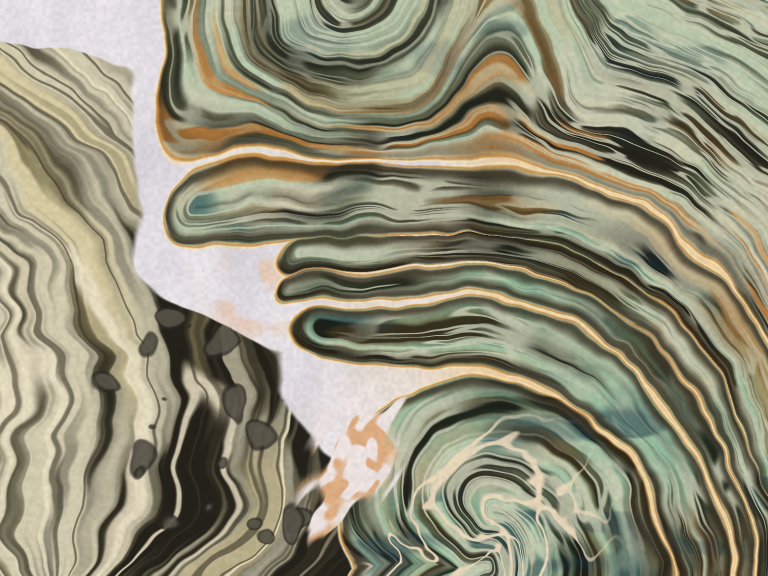
A Shadertoy shader for this texture:

```glsl
// Poured acrylic paint: a white river divides wavy olive strata on the left
// from teal fingers that arch to the lower right. Bands are stretched noise
// sampled along depth fields of the strata, the fingers and the upper bowl.

float hash(vec2 p) {
  vec3 q = fract(p.xyx * 0.1031);
  q += dot(q, q.yzx + 33.33);
  return fract((q.x + q.y) * q.z);
}

float noise(vec2 p) {
  vec2 i = floor(p), f = fract(p);
  f = f * f * (3.0 - 2.0 * f);
  return mix(mix(hash(i), hash(i + vec2(1, 0)), f.x),
             mix(hash(i + vec2(0, 1)), hash(i + vec2(1, 1)), f.x), f.y);
}

float fbm(vec2 p) {
  return 0.55 * noise(p) + 0.3 * noise(p * 2.1 + 5.0) + 0.15 * noise(p * 4.3 + 9.0);
}

vec2 warp(vec2 p) {
  return vec2(noise(p), noise(p + 40.0)) - 0.5;
}

// Thin line along the middle level of a noise value
float line(float v, float width) {
  return smoothstep(width, 0.3 * width, abs(v - 0.5));
}

// Dark to pale paint
vec3 ramp(float t) {
  vec3 c = mix(vec3(0.14, 0.13, 0.10), vec3(0.39, 0.37, 0.29), smoothstep(0.0, 0.35, t));
  c = mix(c, vec3(0.58, 0.56, 0.48), smoothstep(0.3, 0.6, t));
  return mix(c, vec3(0.82, 0.79, 0.68), smoothstep(0.6, 0.95, t));
}

// Layered tone across a band with some crisp steps
float strata(float across, float along) {
  float wide = noise(vec2(across * 44.0, along * 2.5));
  float fine = noise(vec2(across * 125.0, along * 5.0) + 31.0);
  float crisp = smoothstep(0.43, 0.57, wide);
  return smoothstep(0.15, 0.85, 0.35 * wide + 0.25 * crisp + 0.4 * fine);
}

// Left strata: x is bent by y into kinked, nearly upright bands
vec3 leftPaint(vec2 p) {
  float kink = 0.08 * noise(p.yx * vec2(9, 3)) + 0.035 * noise(p.yx * vec2(23, 5));
  float g = p.x + (p.y - 0.3) * (p.y - 0.3) + kink;
  float light = 0.22 * smoothstep(0.3, 0.0, p.x) - 0.14 * smoothstep(0.2, 0.4, p.x);
  vec3 c = ramp(strata(g * 0.8, p.y) * 0.85 + light);
  float yellow = smoothstep(0.6, 0.85, noise(vec2(g * 20.0, p.y * 2.0) + 13.0));
  c = mix(c, vec3(0.85, 0.78, 0.55), 0.4 * yellow);
  c = mix(c, vec3(0.91, 0.87, 0.76), 0.85 * line(noise(vec2(g * 19.0, p.y * 1.2) + 47.0), 0.06));
  c = mix(c, vec3(0.22, 0.20, 0.15), 0.6 * line(noise(vec2(g * 34.0, p.y * 2.0) + 83.0), 0.1));

  // Oval cells with dark outlines
  for (float k = 0.0; k < 20.0; k++) {
    vec2 centre = vec2(0.16, 0.04) + vec2(0.4, 0.44) * vec2(hash(vec2(k, 3)), hash(vec2(k, 8)));
    float d = length((p - centre) * vec2(1.0, 0.6 + hash(vec2(k, 1)))) - 0.03 * hash(vec2(k, 5));
    d += 0.016 * (noise(p * 40.0) - 0.5);
    c = mix(c, vec3(0.17, 0.16, 0.14), 0.75 * smoothstep(0.005, 0.0, d));
    c = mix(c, vec3(0.39, 0.37, 0.32), 0.7 * smoothstep(0.0, -0.007, d));
  }
  return c;
}

// Arch over the lower right, blended into a bowl hanging from the top
float flow(vec2 p) {
  float arch = length(vec2(max(p.x - 0.85, 0.0) * 1.2, p.y));
  float d = length(p - vec2(0.6, 1.05));
  return mix(arch, 0.72 + (0.33 - d) * 1.2, smoothstep(0.5, 0.2, d));
}

vec3 paint(vec2 uv) {
  vec2 p = uv + 0.045 * warp(uv * 4.0) + 0.024 * warp(uv * 11.0) + 0.008 * warp(uv * 32.0);
  float f = flow(p), along = p.x - p.y;

  // Depth inside the bowl, then inside each finger: start x, level, half height
  float bowl = f - 0.715, side = p.x - 0.24 - 0.05 * noise(p * 8.0), seed = 0.0;
  float blend = max(0.06 - abs(bowl - side), 0.0);
  float depth = min(bowl, side) - blend * blend / 0.24;
  vec3 fingers[5] = vec3[5](vec3(0.345, 0.652, 0.057), vec3(0.53, 0.57, 0.029),
    vec3(0.53, 0.514, 0.027), vec3(0.575, 0.424, 0.057), vec3(0.86, 0.1, 0.262));
  for (int i = 0; i < 5; i++) {
    vec3 k = fingers[i];
    float h = k.z - length(vec2(max(k.x - p.x, 0.0), f - k.y));
    if (h > depth) { depth = h; seed = float(i + 1); }
  }
  float inBowl = seed < 0.5 ? 1.0 : 0.0;
  depth += 0.009 * (noise(vec2(along * 7.0, seed)) - 0.35);

  // White river with peach stains, yellowing to the right
  vec3 c = mix(vec3(0.82, 0.80, 0.83), vec3(0.94, 0.92, 0.93), fbm(uv * vec2(14, 7)));
  float stain = smoothstep(0.12, 0.03, length(uv - vec2(0.44, 0.49)));
  c = mix(c, vec3(0.90, 0.73, 0.58), 0.6 * stain * smoothstep(0.5, 0.75, noise(uv * 28.0)));
  c = mix(c, vec3(0.93, 0.78, 0.52), 0.75 * smoothstep(0.75, 1.15, p.x + 0.3 * noise(p * 8.0)));

  // Left bank
  float bank = 0.2 - 0.3 * smoothstep(0.87, 0.98, p.y) + 0.07 * smoothstep(0.7, 0.5, p.y)
    + 0.2 * smoothstep(0.51, 0.39, p.y) + 0.16 * smoothstep(0.32, 0.1, p.y) + 0.05 * noise(p * 9.0);
  c = mix(c, leftPaint(p), smoothstep(-0.004, 0.008, bank - p.x));

  // Fingers and bowl: bands, teal tint, pale threads, amber streaks
  float across = depth + 0.35 * f + seed * 3.7;
  float lift = inBowl * (0.04 + 0.12 * smoothstep(0.8, 1.0, p.y));
  vec3 body = ramp(strata(across, along) * 0.9 + lift);
  float teal = smoothstep(0.3, 0.6, fbm(p * vec2(4, 6) + 17.0)) * (1.0 - 0.5 * inBowl);
  body *= mix(vec3(1), vec3(0.74, 0.95, 0.93), teal);
  float navy = smoothstep(0.62, 0.8, noise(p * vec2(9, 22)));
  body = mix(body, vec3(0.09, 0.18, 0.24), 0.5 * teal * navy);
  float amber = smoothstep(0.58, 0.7, noise(vec2(across * 60.0, along * 4.0) + 120.0));
  amber *= 0.15 + 0.65 * smoothstep(0.12, 0.03, abs(f - 0.74));
  body = mix(body, vec3(0.79, 0.53, 0.26), amber);
  float thread = max(line(noise(vec2(across * 62.0, along * 4.0) + 71.0), 0.13),
                     line(noise(vec2(across * 110.0, along * 7.0) + 19.0), 0.16));
  float patchy = 0.25 + 0.6 * smoothstep(0.3, 0.6, noise(p * 7.0 + 90.0));
  body = mix(body, vec3(0.78, 0.79, 0.69), patchy * thread);

  // Pale veins in the lower hollow
  float hollow = smoothstep(0.28, 0.15, length(uv - vec2(0.83, 0.07)));
  float vein = line(fbm(vec2(across * 12.0, along * 7.0) + 3.0), 0.03);
  body = mix(body, vec3(0.90, 0.83, 0.72), hollow * vein);

  // Rims: cream, then amber, then a dark halo
  float halo = smoothstep(0.005, 0.01, depth) * smoothstep(0.028, 0.012, depth);
  body = mix(body, vec3(0.18, 0.15, 0.10), halo * (0.75 - 0.4 * inBowl));
  vec3 rim = mix(vec3(0.93, 0.87, 0.72), vec3(0.78, 0.57, 0.31), smoothstep(0.001, 0.004, depth));
  body = mix(rim, body, smoothstep(0.003, 0.008, depth));
  c = mix(c, body, smoothstep(-0.002, 0.002, depth));

  // Streaked white splash
  vec2 s = mat2(0.85, 0.53, -0.53, 0.85) * (p - vec2(0.63, 0.2));
  float reach = length(s / vec2(0.07, 0.14)) + 0.8 * noise(s * vec2(70, 9));
  float spot = smoothstep(0.6, 0.8, noise(s * vec2(70, 40)));
  vec3 splash = mix(vec3(0.92, 0.88, 0.87), vec3(0.86, 0.67, 0.5), spot);
  c = mix(c, splash, smoothstep(1.3, 1.1, reach));

  // Fine canvas grain
  return c * (0.965 + 0.07 * noise(uv * 170.0));
}

// Four samples smooth the edges
void mainImage(out vec4 fragColor, in vec2 fragCoord) {
  vec3 sum = vec3(0);
  for (int i = 0; i < 4; i++)
    sum += paint((fragCoord + vec2(i % 2, i / 2) * 0.5 - 0.25) / iResolution.y);
  fragColor = vec4(sum / 4.0, 1.0);
}
```
